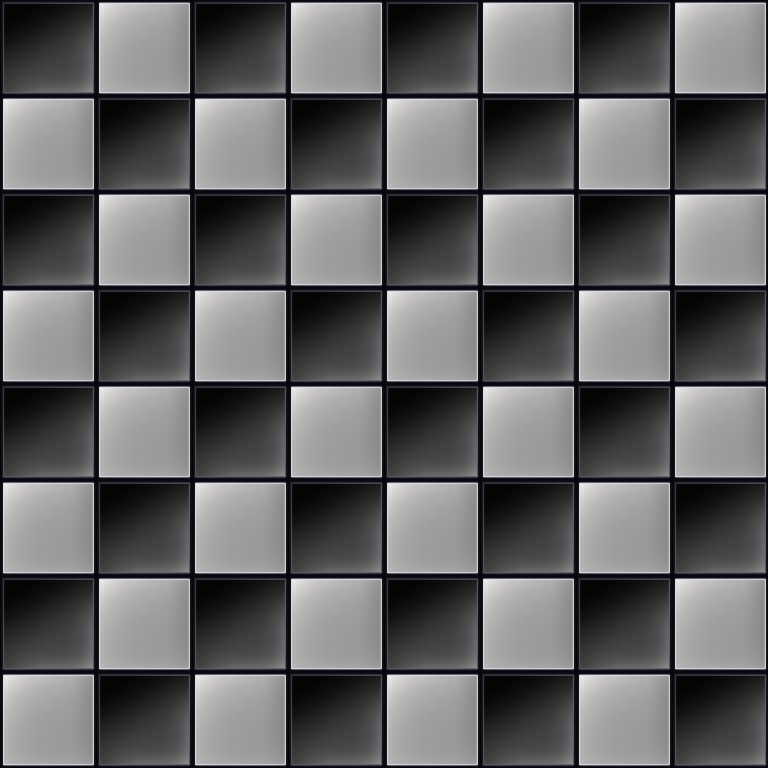
A Shadertoy shader for this pattern:

```glsl
// Glossy bevelled checkerboard: pale and black square tiles with thin lit rims and dark joints.
const float TILES = 8.0;                      // even, so the checker wraps
const vec2 JOINT_SHIFT = vec2(0.005, 0.0);    // joint offset, in cells
const float TILE_HALF = 0.473;                // half the tile side, in cells
const float CORNER_RADIUS = 0.012;
const float RIM_WIDTH = 0.013;
const float HALO_FALLOFF = 90.0;
const vec3 JOINT_COLOR = vec3(0.012, 0.012, 0.018);
const vec3 HALO_COLOR = vec3(0.20, 0.19, 0.29);
const vec3 PALE_TINT = vec3(1.0, 0.995, 0.99);
const vec3 DARK_TINT = vec3(1.0, 1.0, 1.01);
const vec3 PALE_RIM = vec3(0.86, 0.86, 0.85);
const vec3 DARK_RIM = vec3(0.36, 0.36, 0.41);

float roundedBox(vec2 p, float halfSide, float radius) {
    vec2 q = abs(p) - halfSide + radius;
    return length(max(q, 0.0)) + min(max(q.x, q.y), 0.0) - radius;
}

// t runs from the top left (0,0) to the bottom right (1,1) of a tile.
float paleShade(vec2 t) {
    float topGlow = 0.20 * exp(-4.0 * t.y) * (1.0 - 0.55 * t.x);
    float leftGlow = 0.18 * exp(-4.0 * t.x) * (1.0 - 0.55 * t.y);
    float bottomGlow = 0.08 * exp(-11.0 * (1.0 - t.y));
    float rightShadow = 0.08 * smoothstep(0.72, 1.0, t.x) * (1.0 - 0.6 * t.y);
    return 0.585 + topGlow + leftGlow + bottomGlow - rightShadow;
}

float darkShade(vec2 t) {
    float body = 0.225 * smoothstep(0.15, 0.95, dot(t, vec2(0.5, 0.9)));
    float rightGlow = 0.19 * exp(-9.0 * (1.0 - t.x)) * smoothstep(0.0, 0.65, t.y);
    float bottomGlow = 0.21 * exp(-9.0 * (1.0 - t.y)) * smoothstep(-0.1, 0.5, t.x);
    return 0.015 + body + rightGlow + bottomGlow;
}

void mainImage(out vec4 fragColor, in vec2 fragCoord) {
    vec2 grid = fragCoord / iResolution.xy * TILES - JOINT_SHIFT;
    vec2 cell = floor(grid);
    vec2 p = fract(grid) - 0.5;
    float pixel = TILES / min(iResolution.x, iResolution.y);
    bool pale = mod(cell.x + cell.y, 2.0) < 0.5;

    // Tile face
    vec2 t = clamp(vec2(p.x, -p.y) / (2.0 * TILE_HALF) + 0.5, 0.0, 1.0);
    vec3 face = pale ? paleShade(t) * PALE_TINT : darkShade(t) * DARK_TINT;

    // Lit rim, fainter towards the black corner of dark tiles
    float d = roundedBox(p, TILE_HALF, CORNER_RADIUS);
    float rim = smoothstep(-0.5 * pixel, 0.5 * pixel, d + RIM_WIDTH);
    float rimStrength = pale ? 0.85 : mix(0.55, 0.95, 0.5 * (t.x + t.y));
    face = mix(face, pale ? PALE_RIM : DARK_RIM, rim * rimStrength);

    // Joint with a cool halo beside each tile
    vec3 joint = JOINT_COLOR + HALO_COLOR * exp(-HALO_FALLOFF * max(d, 0.0)) * 0.7;
    float coverage = smoothstep(0.5 * pixel, -0.5 * pixel, d);
    fragColor = vec4(mix(joint, face, coverage), 1.0);
}
```
